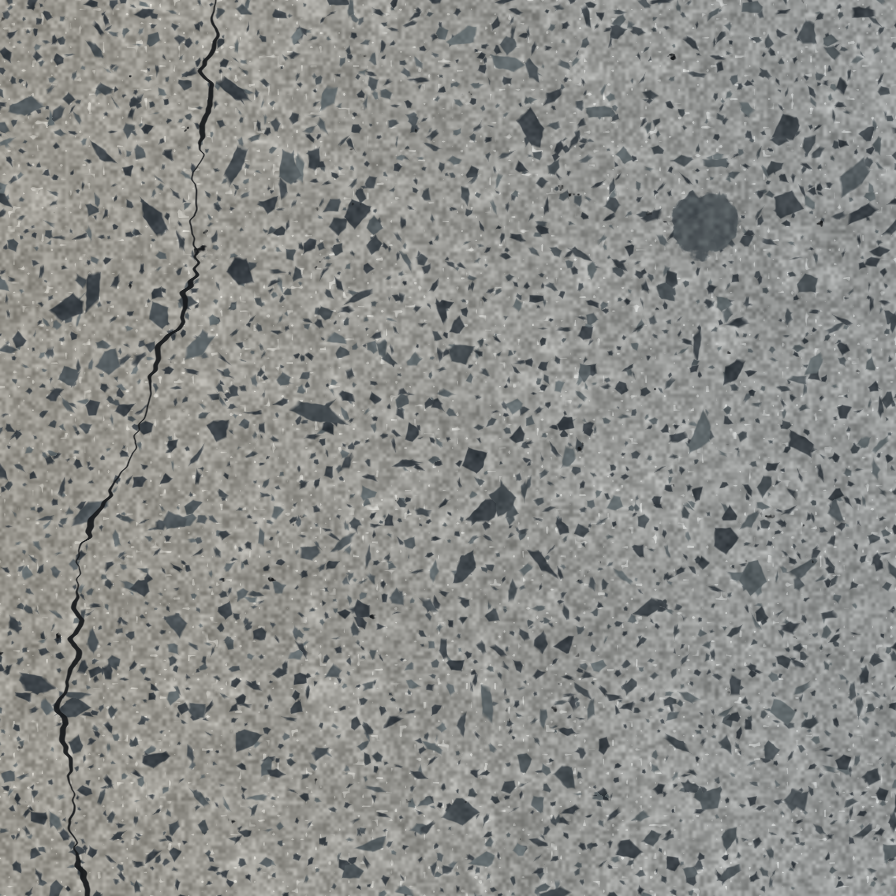
Reproduce this texture procedurally as a WebGL 2 fragment shader.

```glsl
#version 300 es
precision highp float;
// Worn concrete: a grainy grey matrix set with angular stone chips,
// scattered pits, one rough dark stain and a jagged crack on the left.
// Chips are random convex polygons on three jittered grids.

#define MATRIX_COLOR vec3(0.578, 0.578, 0.562)
#define CHIP_DARK vec3(0.215, 0.240, 0.262)
#define CHIP_LIGHT vec3(0.400, 0.435, 0.445)
#define PIT_COLOR vec3(0.095, 0.105, 0.115)
#define GRAIN_CONTRAST 0.27
#define CHIP_SIZE 0.0118
#define CHIP_CHANCE 0.60
#define CRACK_WIDTH 0.0021
#define STAIN_CENTER vec2(0.784, 0.750)
#define STAIN_RADIUS 0.035
#define EDGE_SOFTNESS 0.0011

uniform vec2 u_resolution;
out vec4 fragColor;

const float TAU = 6.2831853;

// Integer hash: four independent values in 0..1 per cell and seed.
vec4 hash4(vec2 cell, int seed) {
    uvec4 v = uvec4(ivec4(ivec2(cell), seed, seed * 7 + 3));
    v = v * 1664525u + 1013904223u;
    for (int i = 0; i < 2; i++) {
        v.x += v.y * v.w; v.y += v.z * v.x;
        v.z += v.x * v.y; v.w += v.y * v.z;
        v ^= v >> 16u;
    }
    return vec4(v >> 8u) / 16777216.0;
}

float noise(vec2 p, int seed) {
    vec2 i = floor(p), f = fract(p);
    f = f * f * (3.0 - 2.0 * f);
    float low = mix(hash4(i, seed).x, hash4(i + vec2(1, 0), seed).x, f.x);
    float high = mix(hash4(i + vec2(0, 1), seed).x, hash4(i + vec2(1, 1), seed).x, f.x);
    return mix(low, high, f.y);
}

float fbm(vec2 p, int seed) {
    float sum = 0.0, amp = 0.53;
    for (int i = 0; i < 4; i++) {
        sum += amp * noise(p, seed + i);
        p = p * 2.03 + 5.7;
        amp *= 0.5;
    }
    return sum;
}

// Distance to a stretched, rotated five-sided chip.
float chipDistance(vec2 p, float size, vec2 cell, int seed) {
    vec4 shape = hash4(cell, seed + 50);
    float angle = shape.x * TAU;
    float stretch = mix(1.0, 1.75, shape.y * shape.y);
    p = mat2(cos(angle), sin(angle), -sin(angle), cos(angle)) * p;
    p *= vec2(1.0 / stretch, stretch);
    float d = -1.0;
    for (int i = 0; i < 5; i++) {
        vec4 side = hash4(cell, seed + 60 + i);
        float a = (float(i) + 0.75 * side.x) * TAU / 5.0;
        d = max(d, dot(p, vec2(cos(a), sin(a))) - size * mix(0.55, 1.15, side.y));
    }
    return d / stretch;
}

// Nearest chip of one grid: x = distance, y = shade of that chip.
vec2 chipLayer(vec2 p, float cells, float size, int seed) {
    vec2 home = floor(p * cells), best = vec2(1.0, 0.0);
    for (int y = -1; y <= 1; y++)
    for (int x = -1; x <= 1; x++) {
        vec2 cell = home + vec2(x, y);
        vec4 h = hash4(cell, seed);
        if (h.z > CHIP_CHANCE) continue;
        float radius = size * mix(0.5, 1.3, h.w * h.w);
        float d = chipDistance(p - (cell + h.xy) / cells, radius, cell, seed);
        if (d < best.x) best = vec2(d, hash4(cell, seed + 70).x);
    }
    return best;
}

// Horizontal position of the crack at height y.
float crackPath(float y) {
    float x = mix(0.072, 0.212, smoothstep(0.25, 0.75, y));
    x += 0.018 * (1.0 - smoothstep(0.0, 0.27, y)) + 0.026 * smoothstep(0.75, 1.0, y);
    return x + 0.026 * (noise(vec2(y * 15.0, 2.0), 80) - 0.5)
             + 0.013 * (noise(vec2(y * 52.0, 6.0), 81) - 0.5)
             + 0.005 * (noise(vec2(y * 150.0, 9.0), 82) - 0.5);
}

void main() {
    vec2 p = gl_FragCoord.xy / u_resolution.y;
    float soft = max(EDGE_SOFTNESS, 0.75 / u_resolution.y);

    // Matrix: broad tint, fine grain, pale scuffs and bright sand.
    float grain = 0.6 * noise(p * 240.0, 1) + 0.4 * noise(p * 115.0, 2) - 0.5;
    float broad = fbm(p * 7.0, 10) - 0.5;
    vec3 color = MATRIX_COLOR + GRAIN_CONTRAST * grain + 0.07 * broad;
    color += vec3(0.012, 0.002, -0.012) * (1.0 - 2.0 * smoothstep(0.0, 1.0, p.x));
    color += 0.06 * smoothstep(0.58, 0.78, fbm(p * 26.0, 20));
    color += 0.16 * smoothstep(0.86, 0.97, noise(p * 190.0, 30));

    // Stone chips, small to large, with a faint pale rim.
    for (int i = 0; i < 3; i++) {
        float scale = pow(0.55, float(2 - i));
        vec2 chip = chipLayer(p, 18.0 / scale, CHIP_SIZE * scale, 100 + 200 * i);
        float d = chip.x + 0.0012 * (noise(p * 210.0, 40) - 0.5);
        vec3 stone = mix(CHIP_DARK, CHIP_LIGHT, chip.y * chip.y);
        stone += 0.10 * grain + 0.06 * (noise(p * 90.0, 41) - 0.5);
        color += 0.035 * chip.y * smoothstep(0.004, 0.0, abs(d - 0.002));
        color = mix(color, stone, 1.0 - smoothstep(-soft, soft, d));
    }

    // Rough stain and sparse black pits.
    float stain = length(p - STAIN_CENTER) - STAIN_RADIUS + 0.024 * (fbm(p * 55.0, 42) - 0.5);
    vec3 stainColor = mix(CHIP_DARK, CHIP_LIGHT, 0.15 + 0.65 * noise(p * 170.0, 43));
    color = mix(color, stainColor, 0.93 * (1.0 - smoothstep(-0.002, 0.002, stain)));
    float pit = smoothstep(0.83, 0.90, fbm(p * 48.0, 44));
    color = mix(color, PIT_COLOR, pit);

    // Crack: dark gap of uneven width beside a worn pale lip.
    float offset = p.x - crackPath(p.y);
    float opening = noise(vec2(p.y * 34.0, 4.0), 45);
    float width = CRACK_WIDTH * (0.35 + 1.6 * opening * opening);
    color += 0.06 * smoothstep(0.011, 0.001, abs(offset + 0.004)) * noise(p * 60.0, 46);
    float gap = 1.0 - smoothstep(-soft, soft, abs(offset) - width);
    color = mix(color, PIT_COLOR, 0.95 * gap);

    fragColor = vec4(clamp(color, 0.0, 1.0), 1.0);
}
```
